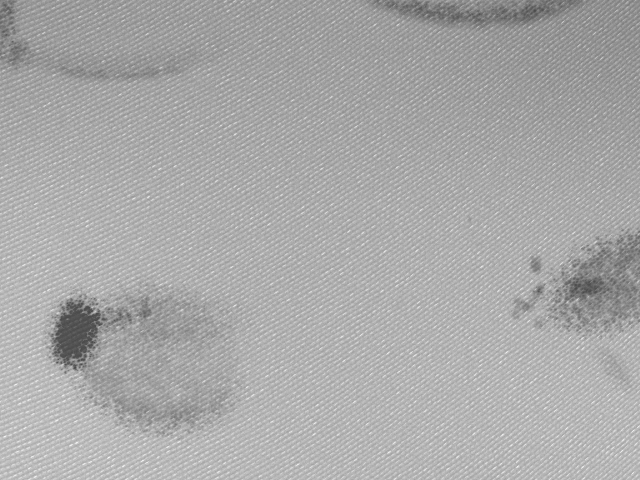
This texture is drawn by a WebGL 1 fragment shader. Its source:

```glsl
precision highp float;
// Draws pale grey woven cloth with a diagonal thread pattern and smudged dark stains.
uniform vec2 u_resolution;

const float TWILL_ANGLE = 0.56;
const float TWILL_BEND = 0.15;
const vec2 THREAD_FREQ = vec2(80.0, 108.0);
const float THREAD_CONTRAST = 0.070;
const float DASH_STRENGTH = 0.060;
const float GLINT_STRENGTH = 0.075;
const float GRAIN_STRENGTH = 0.050;
const float TOP_TONE = 0.610;
const float MID_TONE = 0.690;
const float LOW_TONE = 0.722;
const float STAIN_DEPTH = 0.55;

float hash(vec2 p) {
  vec3 q = fract(vec3(p.xyx) * 0.1031);
  q += dot(q, q.yzx + 33.33);
  return fract((q.x + q.y) * q.z);
}

vec2 hash2(vec2 p) {
  return vec2(hash(p), hash(p + 57.3));
}

vec2 rotate(vec2 p, float a) {
  float c = cos(a), s = sin(a);
  return vec2(c * p.x + s * p.y, c * p.y - s * p.x);
}

// Distance to the nearest jittered cell point.
float cellular(vec2 p) {
  vec2 base = floor(p), f = fract(p);
  float nearest = 2.0;
  for (int j = -1; j <= 1; j++) {
    for (int i = -1; i <= 1; i++) {
      vec2 o = vec2(float(i), float(j));
      nearest = min(nearest, length(o + hash2(base + o) - f));
    }
  }
  return nearest;
}

// Soft tilted ellipse with a ragged rim.
float blot(vec2 p, vec2 centre, vec2 radius, float tilt, float soft, float ragged) {
  float d = length(rotate(p - centre, tilt) / radius) + ragged;
  return 1.0 - smoothstep(1.0 - soft, 1.0 + soft, d);
}

// Parabolic band, firmer below and fading upward.
float crescent(vec2 p, vec2 low, float bend, float halfWidth, float thick, float ragged) {
  float dx = p.x - low.x;
  float h = p.y - low.y - bend * dx * dx + ragged * 0.02;
  float band = smoothstep(-0.010, 0.020, h) * (1.0 - smoothstep(thick * 0.3, thick, h));
  return band * (1.0 - smoothstep(halfWidth * 0.4, halfWidth, abs(dx)));
}

float clothTone(vec2 p) {
  float tone = mix(MID_TONE, TOP_TONE, smoothstep(0.45, 1.05, p.y));
  tone = mix(LOW_TONE, tone, smoothstep(0.0, 0.55, p.y));
  tone -= 0.045 * smoothstep(0.75, 1.4, p.x) * smoothstep(0.0, 1.0, p.y);
  tone += 0.02 * (1.0 - smoothstep(0.0, 0.5, p.x)) * (1.0 - smoothstep(0.4, 0.8, p.y));
  return tone + 0.006 * sin(p.x * 5.0 + 2.0 * sin(p.y * 4.0));
}

// Tone offset of the threads: rounded body, thin bright dash, rare glint.
float weave(vec2 p) {
  p += 0.0022 * vec2(sin(p.y * 17.0 + p.x * 5.0), sin(p.x * 13.0 - p.y * 7.0));
  p += 0.0007 * vec2(sin(p.y * 97.0 + p.x * 61.0), sin(p.x * 83.0 - p.y * 71.0));
  p.y -= TWILL_BEND * (p.x - 0.67) * (p.x - 0.67);
  vec2 t = rotate(p, TWILL_ANGLE) * THREAD_FREQ;
  float row = floor(t.y);
  t.x += 0.42 * row + 0.4 * hash(vec2(row + 200.0, 4.0));
  vec2 id = floor(t) + 200.0;
  vec2 f = fract(t) - 0.5;
  float amount = hash(id);
  float body = 1.0 - smoothstep(0.1, 0.65, length(f * vec2(0.6, 1.25)));
  vec2 shift = 0.2 * (hash2(id + 71.0) - 0.5);
  vec2 d = rotate(f - vec2(0.0, 0.10) - shift, 0.12) * vec2(0.85, 2.3);
  float dash = 1.0 - smoothstep(0.1, 0.48, length(d));
  float offset = THREAD_CONTRAST * (body - 0.50) * (0.6 + 0.8 * amount);
  offset += DASH_STRENGTH * (dash * (0.3 + 1.4 * hash(id + 31.0)) - 0.17);
  return offset + GLINT_STRENGTH * dash * smoothstep(0.82, 1.0, amount);
}

float stains(vec2 p) {
  float mottle = cellular(p * 60.0) - 0.45;
  float fine = cellular(rotate(p, 0.5) * vec2(120.0, 170.0)) - 0.45;
  float cloud = sin(p.x * 43.0 + 2.0 * sin(p.y * 31.0)) * sin(p.y * 47.0 + 2.0 * sin(p.x * 37.0));
  float rag = 0.35 * mottle + 0.4 * fine + 0.10 * cloud;
  float patchy = clamp(0.75 - 0.7 * mottle - 0.8 * fine + 0.2 * cloud, 0.0, 1.4);

  // Dense spot and pale round print, lower left.
  float s = blot(p, vec2(0.155, 0.308), vec2(0.036, 0.061), -0.25, 0.5, rag) * (0.94 - 0.25 * fine);
  s += 0.3 * patchy * blot(p, vec2(0.155, 0.308), vec2(0.051, 0.076), -0.25, 0.4, rag);
  float side = 1.0 - smoothstep(0.25, 0.48, p.x);
  float print = blot(p, vec2(0.325, 0.250), vec2(0.168, 0.140), -0.35, 0.22, rag * 0.6);
  float inner = blot(p, vec2(0.345, 0.285), vec2(0.165, 0.140), -0.35, 0.30, rag * 0.6);
  s += print * patchy * (0.14 + 0.12 * side + 0.22 * (1.0 - inner) * (1.0 - smoothstep(0.18, 0.30, p.y)));
  s += 0.12 * patchy * blot(p, vec2(0.37, 0.335), vec2(0.13, 0.05), 0.0, 0.5, rag);
  s += 0.10 * patchy * blot(p, vec2(0.42, 0.150), vec2(0.07, 0.04), 0.3, 0.6, rag);
  s += 0.35 * patchy * blot(p, vec2(0.215, 0.337), vec2(0.06, 0.016), 0.0, 0.6, rag);
  s += 0.35 * blot(p, vec2(0.304, 0.354), vec2(0.008, 0.018), 0.0, 0.6, rag);

  // Curved smears along the top.
  s += 0.58 * patchy * crescent(p, vec2(0.995, 0.940), 0.90, 0.32, 0.070, rag);
  s += 0.30 * patchy * crescent(p, vec2(0.250, 0.830), 0.75, 0.17, 0.028, rag);
  s += 0.15 * patchy * crescent(p, vec2(0.235, 0.832), 0.80, 0.30, 0.075, rag);
  s += 0.55 * patchy * blot(p, vec2(0.004, 0.965), vec2(0.028, 0.050), 0.0, 0.6, rag);
  s += 0.40 * patchy * blot(p, vec2(0.030, 0.885), vec2(0.028, 0.025), 0.5, 0.7, rag);

  // Tilted print at the right edge, with its dark core.
  s += 0.50 * patchy * blot(p, vec2(1.288, 0.416), vec2(0.140, 0.083), 0.45, 0.30, rag);
  s += 0.42 * blot(p, vec2(1.224, 0.402), vec2(0.043, 0.016), 0.15, 0.8, rag);
  s += 0.50 * blot(p, vec2(1.117, 0.448), vec2(0.011, 0.014), 0.3, 0.7, rag * 1.5);
  s += 0.20 * patchy * blot(p, vec2(1.283, 0.228), vec2(0.045, 0.018), -0.9, 0.7, rag);

  // Flecks beside the print, then a sparse trail over the cloth.
  for (int i = 0; i < 8; i++) {
    float n = float(i);
    vec2 near = vec2(1.10, 0.385) + (hash2(vec2(n, 3.0)) - 0.5) * vec2(0.09, 0.13);
    s += 0.30 * blot(p, near, vec2(0.008, 0.010), 0.0, 0.8, rag * 1.5);
    vec2 trail = vec2(0.905 + 0.013 * n, 0.695 - 0.031 * n) + 0.02 * hash2(vec2(n, 8.0));
    s += 0.22 * hash(vec2(n, 5.0)) * blot(p, trail, vec2(0.006, 0.004), n, 0.8, rag);
  }
  return clamp(s, 0.0, 1.0);
}

void main() {
  vec2 p = gl_FragCoord.xy / u_resolution.y;
  p.x *= 4.0 / 3.0 * u_resolution.y / u_resolution.x;
  float tone = clothTone(p) + weave(p);
  tone += GRAIN_STRENGTH * (hash(floor(p * 384.0)) - 0.5);
  tone *= 1.0 - STAIN_DEPTH * stains(p);
  gl_FragColor = vec4(vec3(clamp(tone, 0.0, 1.0)), 1.0);
}
```
